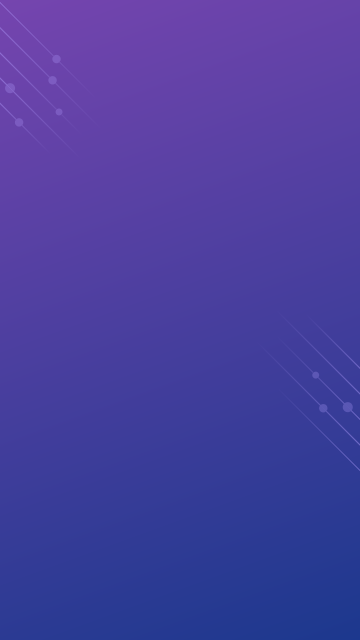
Give the GLSL for this background, as a Shadertoy shader.

```glsl
// A violet to navy gradient with two groups of faint diagonal streaks,
// one at the upper left and one at the lower right, carrying small beads.
// Streaks are evenly spaced 45 degree lines that fade towards their tips.

// Coverage of a shape from its signed distance, about one pixel soft.
float cover(float d) {
    float px = 1.0 / iResolution.x;
    return clamp(0.5 - d / px, 0.0, 1.0);
}

// Line y = x + offset, brightest at root and gone at tip (both x positions).
float streak(vec2 p, float offset, float root, float tip) {
    float d = abs(p.y - p.x - offset) * 0.7071;
    float fade = clamp((p.x - tip) / (root - tip), 0.0, 1.0);
    return cover(d - 0.0015) * fade;
}

// Disc centred on the line y = x + offset.
float bead(vec2 p, float x, float offset, float radius) {
    return cover(length(p - vec2(x, x + offset)) - radius);
}

void mainImage(out vec4 fragColor, in vec2 fragCoord) {
    // Canvas widths, measured downwards from the upper left corner.
    vec2 p = vec2(fragCoord.x, iResolution.y - fragCoord.y) / iResolution.x;
    float height = iResolution.y / iResolution.x;

    // Background: gradient tilted 20 degrees from vertical
    vec2 axis = vec2(0.342, 0.940);
    float t = dot(p, axis) / dot(vec2(1.0, height), axis);
    vec3 color = mix(vec3(0.46, 0.27, 0.685), vec3(0.11, 0.22, 0.555), t);

    // Streaks: five per group
    float upperTips[5] = float[](0.270, 0.282, 0.228, 0.225, 0.140);
    float lowerTips[5] = float[](0.850, 0.766, 0.766, 0.711, 0.768);
    float lines = 0.0;
    for (int i = 0; i < 5; i++) {
        float row = float(i);
        lines = max(lines, streak(p, 0.007 + 0.070 * row, 0.0, upperTips[i]));
        lines = max(lines, streak(p, 0.023 + 0.071 * row, 1.0, lowerTips[i]));
    }

    // Beads: x, row and radius; the first five sit in the upper group
    vec3 beads[8] = vec3[](
        vec3(0.157, 0, 0.0116), vec3(0.146, 1, 0.0116),
        vec3(0.164, 2, 0.0095), vec3(0.028, 3, 0.0139),
        vec3(0.053, 4, 0.0116), vec3(0.877, 2, 0.0095),
        vec3(0.966, 2, 0.0139), vec3(0.898, 3, 0.0116));
    float discs = 0.0;
    for (int i = 0; i < 8; i++) {
        vec3 b = beads[i];
        float offset = i < 5 ? 0.007 + 0.070 * b.y : 0.023 + 0.071 * b.y;
        discs = max(discs, bead(p, b.x, offset, b.z));
    }

    // Blend both in a pale lavender
    vec3 lavender = vec3(0.70, 0.62, 1.0);
    color = mix(color, lavender, max(0.45 * lines, 0.27 * discs));
    fragColor = vec4(color, 1.0);
}
```
